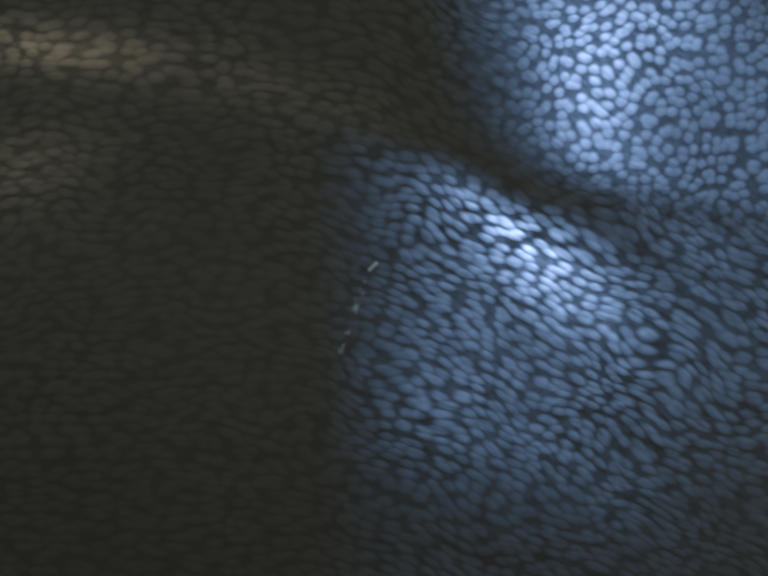
This texture is drawn by a WebGL 2 fragment shader. Its source:

```glsl
#version 300 es
precision highp float;
// Soft creased leather, lit blue from the right and warm at the upper left.
uniform vec2 u_resolution;
out vec4 fragColor;

const vec3 HIDE = vec3(0.157, 0.161, 0.143);
const vec3 BLUE_SHEEN = vec3(0.35, 0.46, 0.65);
const vec3 WARM_SHEEN = vec3(0.25, 0.215, 0.175);

vec2 hash2(vec2 p) {
    vec3 q = fract(vec3(p.xyx) * vec3(0.1031, 0.1030, 0.0973));
    q += dot(q, q.yzx + 33.33);
    return fract((q.xx + q.yz) * q.zy);
}

float noise(vec2 p) {
    vec2 i = floor(p), f = fract(p);
    f = f * f * (3.0 - 2.0 * f);
    float low = mix(hash2(i).x, hash2(i + vec2(1, 0)).x, f.x);
    float high = mix(hash2(i + vec2(0, 1)).x, hash2(i + vec2(1, 1)).x, f.x);
    return mix(low, high, f.y);
}

// Elliptical soft light.
float glow(vec2 p, vec2 center, vec2 radii, float angle) {
    vec2 d = p - center;
    float c = cos(angle), s = sin(angle);
    vec2 q = vec2(c * d.x + s * d.y, c * d.y - s * d.x) / radii;
    return exp(-dot(q, q));
}

// Soft pebbles: blended domes, brighter on their upper sides, about 0 to 1.
float pebbles(vec2 p) {
    vec2 cell = floor(p), lean = vec2(0.0);
    float total = 0.0;
    for (int y = -1; y <= 1; y++)
    for (int x = -1; x <= 1; x++) {
        vec2 o = cell + vec2(x, y);
        vec2 d = o + 0.08 + 0.84 * hash2(o) - p;
        float weight = exp(-11.0 * dot(d, d));
        total += weight;
        lean += weight * d;
    }
    float hollow = -log(total + 0.0001) / 11.0;
    float dome = 1.0 - smoothstep(-0.02, 0.42, hollow);
    return clamp(dome - 0.75 * lean.y / (total + 0.02), 0.0, 1.2);
}

// Thin dark wrinkles where the noise crosses its middle value.
float wrinkles(vec2 p) {
    return 1.0 - smoothstep(0.0, 0.28, abs(noise(p) - 0.5));
}

float segmentDistance(vec2 p, vec2 a, vec2 b) {
    vec2 d = b - a;
    return length(p - a - d * clamp(dot(p - a, d) / dot(d, d), 0.0, 1.0));
}

// Height of the diagonal fold at a given x.
float foldLine(float x) {
    return 0.775 - 0.46 * (x - 0.69) + 0.27 * pow(max(x - 0.9, 0.0), 1.5);
}

float blueLight(vec2 p) {
    float above = p.y - foldLine(p.x) + 0.025 * (noise(p * 9.0) - 0.5);
    float right = smoothstep(1.05, 1.3, p.x);

    // Bulge over the fold
    float edge = 0.78 + 0.24 * (1.0 - p.y);
    float upper = 0.43 + 0.40 * glow(p, vec2(1.03, 0.79), vec2(0.10, 0.17), 0.25)
                + 0.34 * glow(p, vec2(1.09, 0.97), vec2(0.19, 0.13), 0.0)
                - 0.20 * glow(p, vec2(1.36, 1.03), vec2(0.12, 0.10), 0.0);
    upper *= smoothstep(edge - 0.08, edge + 0.19, p.x) * smoothstep(-0.02, 0.11, above);

    // Slope under the fold
    float lower = mix(0.06, 0.29, smoothstep(0.0, 0.42, p.y))
                + 0.58 * glow(p, vec2(0.93, 0.56), vec2(0.17, 0.07), -0.75)
                + 0.14 * glow(p, vec2(0.92, 0.50), vec2(0.25, 0.17), -0.6)
                + 0.13 * glow(p, vec2(0.86, 0.25), vec2(0.34, 0.11), -0.5);
    float start = 0.60 + 0.05 * (noise(p * 6.0) - 0.5);
    lower *= smoothstep(start - 0.08, start + 0.20, p.x) * smoothstep(-0.015, 0.08, -above);
    lower *= 1.0 - 0.3 * right * smoothstep(0.5, 0.1, p.y);

    // The fold flattens out toward the right
    float flatPart = 0.30 * smoothstep(0.88, 1.2, p.x) * exp(-pow(above / 0.10, 2.0));
    return max(max(upper, lower), flatPart);
}

float warmLight(vec2 p) {
    float ridge = (p.y - 0.92 + 0.30 * p.x * p.x) / 0.06;
    float streak = 0.17 * exp(-ridge * ridge) * smoothstep(0.85, 0.4, p.x);
    return streak + 0.50 * glow(p, vec2(0.09, 0.915), vec2(0.16, 0.04), -0.12)
         + 0.25 * glow(p, vec2(0.05, 0.71), vec2(0.13, 0.07), 0.3);
}

void main() {
    vec2 p = gl_FragCoord.xy / u_resolution.y;

    // Grain: drawn out down to the right, rounder on the bulge
    vec2 warp = vec2(noise(p * 11.0), noise(p * 11.0 + 19.0)) - 0.5;
    float bend = 0.25 * (p.x + sqrt((p.x - 0.55) * (p.x - 0.55) + 0.04));
    vec2 flow = vec2(p.x - 0.3 * p.y, p.y + bend) + 0.025 * warp;
    float stretched = pebbles(flow * vec2(31.0, 60.0));
    float rounded = pebbles((p + 0.015 * warp) * vec2(48.0, 53.0));
    float bulge = smoothstep(-0.02, 0.10, p.y - foldLine(p.x)) * smoothstep(0.75, 0.95, p.x);
    float grain = mix(stretched, rounded, bulge);
    grain -= mix(0.32, 0.12, bulge) * (wrinkles(flow * vec2(13.0, 42.0)) - 0.5);
    float fine = noise(flow * vec2(85.0, 140.0)) - 0.5;
    grain = mix(0.5, grain + 0.35 * fine, 0.7 + 0.4 * noise(p * 8.0 + 5.0));

    // Base tone, darker toward the lower left
    float shade = mix(0.87, 1.04, smoothstep(0.0, 0.75, p.y + 0.35 * p.x));
    vec3 color = HIDE * shade * (0.92 + 0.15 * grain);
    color += WARM_SHEEN * warmLight(p) * (0.55 + 0.75 * grain);

    // Blue sheen turns paler as it brightens
    float sheen = blueLight(p);
    float relief = mix(0.50, 0.68, bulge) + mix(0.92, 0.66, bulge) * grain;
    float lit = max(sheen * relief, 0.0);
    color += BLUE_SHEEN * pow(vec3(lit), vec3(1.5, 1.2, 1.0));

    // Broken scuff with a small pale hook and a dark nick
    float scuff = segmentDistance(p, vec2(0.635, 0.515), vec2(0.59, 0.39));
    float broken = smoothstep(0.45, 0.85, noise(p * 90.0));
    float hook = segmentDistance(p, vec2(0.642, 0.532), vec2(0.653, 0.543));
    color *= 1.0 - 0.3 * glow(p, vec2(0.630, 0.531), vec2(0.009), 0.0);
    color += vec3(0.12, 0.14, 0.15) * broken * smoothstep(0.009, 0.0, scuff);
    color += vec3(0.20, 0.22, 0.23) * smoothstep(0.007, 0.0, hook);

    fragColor = vec4(clamp(color, 0.0, 1.0), 1.0);
}
```
